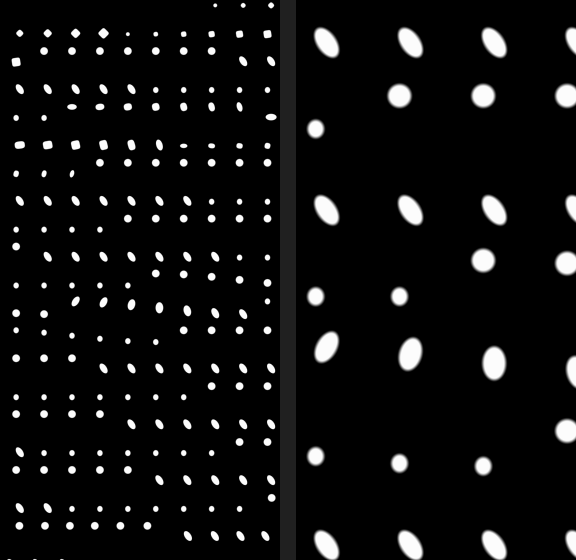
Left: the whole. Right: its middle third, enlarged.
Give the GLSL for this pattern, as a WebGL 2 fragment shader.

```glsl
#version 300 es
precision highp float;
// White dots on black: ellipses, small dots and discs in runs of seven, some runs morphing or sliding.

uniform vec2 u_resolution;
out vec4 outColor;

const float CELLS_ACROSS = 10.026;
const float COLUMNS = 10.0;
const float RUN_LENGTH = 7.0;
const float PI = 3.14159265;
const vec2 ROW_SHIFT = vec2(0.0, 0.47);    // keeps each glyph inside its cell
const vec2 ANCHOR = vec2(0.578, 0.663);    // resting point within a cell
const vec3 BACKGROUND = vec3(0.0);
const vec3 INK = vec3(0.99);

struct Glyph {
    vec2 offset;     // from the anchor, y down
    vec2 radii;
    float angle;
    float power;     // 2 is an ellipse, higher is squarer
};

// Radial distance to a rotated superellipse.
float superellipse(vec2 p, vec2 radii, float angle, float power) {
    float c = cos(angle), s = sin(angle);
    vec2 q = vec2(c * p.x - s * p.y, s * p.x + c * p.y);
    vec2 k = pow(abs(q / radii) + 1e-4, vec2(power));
    float f = pow(k.x + k.y, 1.0 / power);
    return length(p) * (1.0 - 1.0 / f);
}

bool within(float value, float first, float last) {
    return value > first - 0.5 && value < last + 0.5;
}

// Resting shapes: 0 disc, 1 slanted ellipse, 2 small dot.
Glyph restingGlyph(float kind) {
    if (kind < 0.5) return Glyph(vec2(0.0, -0.365), vec2(0.137), 0.0, 2.0);
    if (kind < 1.5) return Glyph(vec2(0.13, 0.0), vec2(0.112, 0.198), 0.6, 2.0);
    return Glyph(vec2(0.0, 0.03), vec2(0.096, 0.106), 0.0, 2.0);
}

// Swelling from a speck into a rounded square.
Glyph grow(Glyph g, float kind, float t) {
    g.radii = vec2(mix(0.068, 0.152, t));
    g.power = mix(2.0, 4.5, t);
    g.angle = kind < 1.5 ? PI * 0.25 : 0.15;
    return g;
}

// Flat to tall, leaning as it goes.
Glyph squash(Glyph g, float kind, float t) {
    bool slanted = within(kind, 1.0, 1.0);
    float size = slanted ? 0.15 : (kind < 0.5 ? 0.13 : 0.1);
    g.radii = size * mix(vec2(1.3, 0.78), vec2(0.75, 1.33), t);
    g.angle = (kind > 1.5 ? -0.3 : 0.3) * sqrt(t);
    g.power = 2.0 + (slanted ? 2.0 : 0.6) * sin(PI * t);
    return g;
}

// Sliding down the cell; ellipses also swing over.
Glyph slideDown(Glyph g, float kind, float ease) {
    g.offset.y = mix(-0.4, 0.055, ease);
    if (within(kind, 1.0, 1.0)) {
        g.angle = mix(-0.6, 0.6, ease);
        g.radii.x += 0.025 * sin(PI * ease);
    }
    return g;
}

// Sliding from right to left.
Glyph slideLeft(Glyph g, float ease) {
    g.offset.x = mix(0.15, -0.3, ease);
    return g;
}

// Shape of the glyph at a running index counted along the rows.
Glyph glyphAt(float index) {
    float run = floor((index + 0.5) / RUN_LENGTH);
    float t = (index - run * RUN_LENGTH) / (RUN_LENGTH - 1.0);
    float ease = smoothstep(0.0, 1.0, t);
    float kind = floor(mod(run + 0.5, 3.0));
    Glyph g = restingGlyph(kind);
    if (within(run, 1.0, 2.0)) g = grow(g, kind, t);
    if (within(run, 6.0, 8.0)) g = squash(g, kind, t);
    if (within(run, 15.0, 17.0)) g = slideDown(g, kind, ease);
    if (within(run, 27.0, 29.0)) g = slideLeft(g, ease);
    return g;
}

void main() {
    // Cell grid, counted from the top left
    vec2 pos = vec2(gl_FragCoord.x, u_resolution.y - gl_FragCoord.y);
    float pixel = CELLS_ACROSS / u_resolution.x;
    vec2 grid = pos * pixel + ROW_SHIFT;
    vec2 cell = floor(grid);

    // Glyph with a soft edge
    Glyph g = glyphAt(cell.y * COLUMNS + cell.x);
    vec2 p = fract(grid) - ANCHOR - g.offset;
    float dist = superellipse(p, g.radii, g.angle, g.power);
    float softness = max(0.028, 0.7 * pixel);
    float coverage = 1.0 - smoothstep(-softness, softness, dist);
    outColor = vec4(mix(BACKGROUND, INK, coverage), 1.0);
}
```
